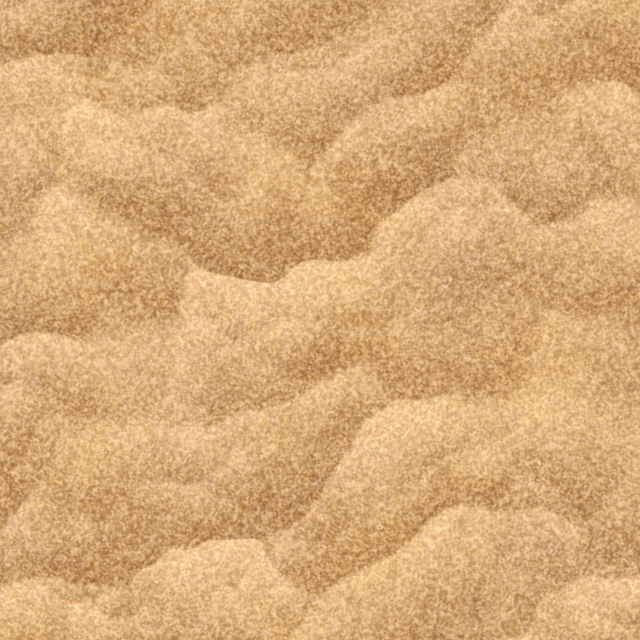
Reproduce this texture procedurally as a WebGL 2 fragment shader.

```glsl
#version 300 es
precision highp float;
// Wind-blown sand: overlapping soft mounds, each bright at its crest and shaded
// toward its foot. Mounds are blended cellular noise in a sine-warped domain;
// fine value noise adds the grains, which are rougher in the shade.

uniform vec2 u_resolution;
out vec4 fragColor;

vec2 hash2(vec2 p) {
    vec3 q = fract(p.xyx * vec3(0.1031, 0.1030, 0.0973));
    q += dot(q, q.yzx + 33.33);
    return fract((q.xx + q.yz) * q.zy);
}

float valueNoise(vec2 p) {
    vec2 cell = floor(p), f = fract(p);
    f = f * f * (3.0 - 2.0 * f);
    float bottom = mix(hash2(cell).x, hash2(cell + vec2(1, 0)).x, f.x);
    float top = mix(hash2(cell + vec2(0, 1)).x, hash2(cell + vec2(1, 1)).x, f.x);
    return mix(bottom, top, f.y);
}

mat2 rotation(float angle) {
    float c = cos(angle), s = sin(angle);
    return mat2(c, s, -s, c);
}

// Layered sines that bend the outlines of the mounds
vec2 warp(vec2 p) {
    float amplitude = 0.032, frequency = 9.0;
    for (int i = 0; i < 4; i++) {
        p += amplitude * sin(frequency * p.yx + vec2(1.3, 4.1) * float(i + 1));
        p = rotation(0.7) * p;
        amplitude *= 0.48;
        frequency *= 2.1;
    }
    return rotation(-2.8) * p;
}

// Slope shading of the nearest mound; low crispness melts neighbours together
float mounds(vec2 p, vec2 light, float crispness) {
    vec2 cell = floor(p);
    float shade = 0.0, total = 0.0;
    for (int y = -1; y <= 1; y++) {
        for (int x = -1; x <= 1; x++) {
            vec2 id = cell + vec2(x, y);
            vec2 toPoint = p - id - 0.1 - 0.8 * hash2(id + 40.0);
            vec2 variety = hash2(id + 91.0);
            float weight = exp(-crispness * (dot(toPoint, toPoint) + 0.15 * variety.x));
            shade += weight * dot(toPoint, light) * mix(0.5, 1.4, variety.y);
            total += weight;
        }
    }
    return shade / total;
}

void main() {
    vec2 uv = gl_FragCoord.xy / u_resolution.y;
    vec2 p = warp(uv);

    // Dune relief: broad mounds, smaller ones on top, slow drifts of tone
    mat2 tilt = rotation(-0.45);
    vec2 stretch = vec2(4.2, 6.0);
    vec2 light = tilt * normalize(vec2(-0.2, 1.0));
    float patches = valueNoise(uv * 5.0 + 12.0);
    float crispness = mix(7.0, 60.0, smoothstep(0.2, 0.8, patches));
    float relief = 2.3 * mounds(tilt * p * stretch.x * vec2(1.0, 1.0) * vec2(1.0, stretch.y / stretch.x), light, crispness);
    relief += 0.9 * mounds(rotation(0.5) * p * 10.0 + 7.0, rotation(0.5) * vec2(-0.2, 1.0), 0.5 * crispness);
    relief += 0.7 * (valueNoise(p * 6.0 + 3.0) - 0.5);
    relief = 1.5 * tanh(relief / 1.5);

    // Grains of two sizes on turned lattices
    float grain = 2.3 * (valueNoise(rotation(0.6) * uv * 310.0) - 0.5);
    grain += 1.5 * (valueNoise(rotation(1.1) * uv * 170.0 + 50.0) - 0.5);
    grain *= mix(1.25, 0.85, smoothstep(-1.2, 1.0, relief));

    // Sand colour around its mean, with a slight shift from ochre to rose
    float tone = relief + grain;
    vec3 sand = vec3(0.854, 0.675, 0.477) + tone * vec3(0.078, 0.085, 0.083);
    float hue = valueNoise(rotation(0.3) * uv * 220.0 + 80.0) - 0.5;
    hue += 0.5 * (valueNoise(uv * 7.0 + 31.0) - 0.5);
    sand += hue * vec3(-0.01, 0.0, 0.07);
    fragColor = vec4(clamp(sand, 0.0, 1.0), 1.0);
}
```
